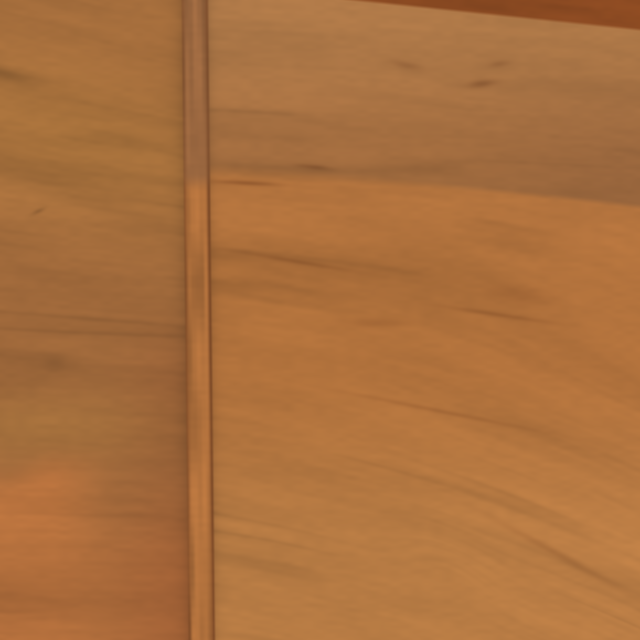
A three.js fragment shader for this texture:

```glsl
varying vec2 vUv;

float hash(vec2 p) {
  vec3 q = fract(vec3(p.xyx) * 0.1031);
  q += dot(q, q.yzx + 33.33);
  return fract((q.x + q.y) * q.z);
}

float noise(vec2 p) {
  vec2 i = floor(p), f = fract(p);
  f = f * f * (3.0 - 2.0 * f);
  return mix(mix(hash(i), hash(i + vec2(1.0, 0.0)), f.x),
             mix(hash(i + vec2(0.0, 1.0)), hash(i + vec2(1.0)), f.x), f.y);
}

// Layered noise stretched along the fibres
float grain(vec2 p, float seed) {
  float sum = 0.0, amp = 0.27;
  vec2 freq = vec2(2.0, 15.0);
  for (int i = 0; i < 5; i++) {
    sum += amp * (noise(p * freq + seed) - 0.5);
    freq *= vec2(1.65, 1.75);
    amp *= 0.88;
    seed += 19.7;
  }
  return sum;
}

// Thin dark lines that fade in and out along the fibres
float veins(vec2 p, float seed) {
  float n = noise(p * vec2(2.2, 38.0) + seed);
  float line = exp(-pow((n - 0.5) / 0.12, 2.0));
  return line * smoothstep(0.45, 0.85, noise(p * vec2(5.0, 16.0) + seed * 2.0));
}

// Soft elliptical spot, sheared to follow the fibres
float spot(vec2 p, vec2 center, vec2 size, float slope) {
  vec2 d = p - center;
  d.y -= slope * d.x;
  d /= size;
  return exp(-dot(d, d));
}

vec3 leftPanel(vec2 p) {
  vec3 c = mix(vec3(0.645, 0.428, 0.235), vec3(0.625, 0.41, 0.23), smoothstep(0.75, 0.5, p.y));
  c = mix(c, vec3(0.675, 0.457, 0.24), spot(p, vec2(0.1, 0.79), vec2(0.3, 0.11), -0.2));
  c = mix(c, vec3(0.645, 0.438, 0.235), spot(p, vec2(0.04, 0.335), vec2(0.22, 0.05), 0.0));
  c = mix(c, vec3(0.66, 0.41, 0.225), smoothstep(0.3, 0.08, p.y));
  // Warm reflection in the lower corner
  float top = 0.265 + 0.03 * smoothstep(0.0, 0.09, p.x);
  float warm = smoothstep(top + 0.015, top - 0.05, p.y) * smoothstep(0.2, 0.07, p.x);
  c = mix(c, vec3(0.72, 0.445, 0.24), warm * mix(0.5, 0.95, smoothstep(0.05, 0.22, p.y)));
  // Fibres and small marks
  float slope = mix(0.02, 0.24, smoothstep(0.3, 0.95, p.y));
  vec2 fibre = vec2(p.x, p.y + slope * p.x);
  c *= 1.0 + 0.17 * grain(fibre, 4.0) - 0.06 * veins(fibre, 7.0);
  float dark = 0.08 * spot(p, vec2(0.085, 0.435), vec2(0.016, 0.012), 0.0);
  dark += 0.14 * spot(p, vec2(0.06, 0.67), vec2(0.01, 0.004), 0.4);
  dark += 0.14 * spot(p, vec2(0.0, 0.885), vec2(0.05, 0.01), -0.2);
  return c * (1.0 - dark);
}

vec3 rightPanel(vec2 p) {
  float x = p.x - 0.33;
  vec3 c = mix(vec3(0.72, 0.485, 0.267), vec3(0.685, 0.44, 0.232), smoothstep(0.12, 0.45, p.y));
  c = mix(c, vec3(0.71, 0.458, 0.245), smoothstep(0.55, 0.7, p.y));
  c += vec3(0.015, 0.008, 0.005) * smoothstep(0.3, 0.65, x);
  // Shaded upper band with a slightly curved lower edge
  float edge = 0.733 - 0.045 * x - 0.058 * x * x;
  float soft = mix(0.014, 0.006, smoothstep(0.0, 0.5, x));
  vec3 shade = mix(vec3(0.635, 0.423, 0.245), vec3(0.68, 0.47, 0.28), smoothstep(0.72, 0.97, p.y));
  shade -= vec3(0.03, 0.02, 0.005) * smoothstep(0.3, 0.67, x) * smoothstep(0.95, 0.72, p.y);
  c = mix(c, shade, smoothstep(edge - soft, edge + soft, p.y));
  // Fibres steepen toward the lower right and bend round a knot
  float lower = smoothstep(0.76, 0.35, p.y);
  float bend = mix(0.06, 0.16, lower) * x + 0.22 * lower * x * x;
  bend -= 0.04 * spot(p, vec2(0.7, 0.11), vec2(0.08, 0.06), -0.5);
  bend += 0.02 * spot(p, vec2(0.75, 0.88), vec2(0.07, 0.05), 0.0);
  vec2 fibre = vec2(p.x, p.y + bend);
  c *= 1.0 + 0.16 * grain(fibre, 31.0) - 0.07 * veins(fibre, 52.0);
  // Darker flecks and the two knots
  float dark = 0.2 * spot(p, vec2(0.753, 0.869), vec2(0.022, 0.006), 0.1);
  dark += 0.12 * spot(p, vec2(0.635, 0.898), vec2(0.025, 0.006), -0.2);
  dark += 0.12 * spot(p, vec2(0.78, 0.9), vec2(0.016, 0.005), 0.1);
  dark += 0.2 * spot(p, vec2(0.385, 0.714), vec2(0.05, 0.004), -0.05);
  dark += 0.16 * spot(p, vec2(0.49, 0.739), vec2(0.025, 0.004), -0.1);
  dark += 0.12 * spot(p, vec2(0.46, 0.592), vec2(0.08, 0.004), -0.17);
  dark += 0.12 * spot(p, vec2(0.78, 0.508), vec2(0.08, 0.004), -0.15);
  dark += 0.08 * spot(p, vec2(0.81, 0.54), vec2(0.05, 0.014), -0.1);
  dark += 0.08 * spot(p, vec2(0.59, 0.495), vec2(0.05, 0.007), 0.0);
  dark += 0.1 * spot(p, vec2(0.69, 0.357), vec2(0.14, 0.004), -0.2);
  dark += 0.1 * spot(p, vec2(0.87, 0.135), vec2(0.1, 0.007), -0.55);
  return c * (1.0 - dark * vec3(0.8, 1.0, 1.1));
}

vec3 batten(vec2 p, float across) {
  float upper = smoothstep(0.7, 0.73, p.y);
  vec3 c = mix(vec3(0.675, 0.43, 0.23), vec3(0.585, 0.39, 0.24), upper);
  c *= 1.0 + 0.22 * (noise(vec2(across * 6.0, p.y * 9.0)) - 0.5);
  float seams = 0.85 * exp(-pow(across / 0.11, 2.0)) + exp(-pow((0.97 - across) / 0.1, 2.0));
  return mix(c, vec3(0.43, 0.245, 0.13), min(seams, 1.0) * mix(0.75, 0.5, upper));
}

void main() {
  vec2 p = vUv;
  float left = mix(0.295, 0.284, p.y);
  float right = mix(0.336, 0.325, p.y);
  float across = (p.x - left) / (right - left);
  vec3 beside = leftPanel(p) * (1.0 - 0.13 * exp(min(p.x - left, 0.0) / 0.012));
  beside *= 1.0 - vec3(0.03, 0.06, 0.05) * smoothstep(0.14, 0.29, p.x) * smoothstep(0.55, 0.4, p.y);
  vec3 board = rightPanel(p) * (1.0 - 0.1 * exp(-max(p.x - right, 0.0) / 0.007));

  // Reddish rail over the upper right corner
  float rail = p.y - (1.0 - 0.104 * (p.x - 0.547));
  vec3 red = vec3(0.545, 0.29, 0.133) * (1.0 + 0.25 * grain(vec2(p.x, rail), 80.0));
  board = mix(board, red, smoothstep(-0.003, 0.004, rail));

  vec3 color = mix(beside, batten(p, clamp(across, 0.0, 1.0)), smoothstep(-0.06, 0.06, across));
  color = mix(color, board, smoothstep(0.94, 1.06, across));
  // Faint surface mottle
  color *= 1.0 + 0.03 * (noise(p * vec2(60.0, 150.0)) - 0.5);
  gl_FragColor = vec4(color, 1.0);
}
```
